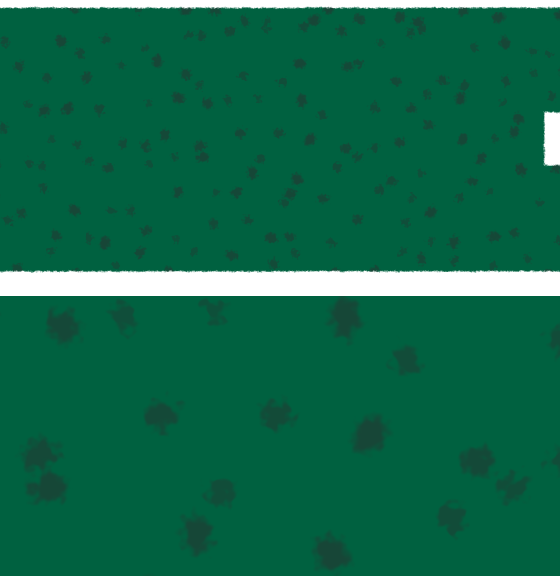
Top: the whole. Bottom: its middle third, enlarged.
Give the GLSL for this texture, as a Shadertoy shader.

```glsl
// Green sheet with soft mottled dark spots, torn white borders and a notch on the right.

vec2 hash2(vec2 p) {
    vec3 q = fract(p.xyx * vec3(0.1031, 0.1030, 0.0973));
    q += dot(q, q.yzx + 33.33);
    return fract((q.xx + q.yz) * q.zy);
}

float cornerSlope(vec2 cell, vec2 offset) {
    return dot(hash2(cell + offset) * 2.0 - 1.0, -offset);
}

// Gradient noise, roughly -0.7 to 0.7
float gradientNoise(vec2 p) {
    vec2 cell = floor(p), f = fract(p);
    vec2 w = f * f * f * (f * (f * 6.0 - 15.0) + 10.0);
    vec4 g;
    for (int i = 0; i < 4; i++) {
        vec2 corner = vec2(i & 1, i >> 1);
        g[i] = dot(hash2(cell + corner + 200.0) * 2.0 - 1.0, f - corner);
    }
    return mix(mix(g.x, g.y, w.x), mix(g.z, g.w, w.x), w.y);
}

// Scattered blotches: one jittered spot per grid cell
float spotCover(vec2 p) {
    const float cellSize = 0.114;
    vec2 home = floor(p / cellSize);
    float lumps = gradientNoise(p * 75.0);
    float grain = gradientNoise(p * 130.0 + 40.0);
    float cover = 0.0;
    for (int y = -1; y <= 1; y++)
    for (int x = -1; x <= 1; x++) {
        vec2 cell = home + vec2(x, y) + 50.0;
        vec2 jitter = hash2(cell) * 0.86 + 0.07;
        vec2 traits = hash2(cell + 71.0);
        vec2 offset = p - (cell - 50.0 + jitter) * cellSize;
        float angle = traits.y * 6.283;
        offset *= mat2(cos(angle), -sin(angle), sin(angle), cos(angle));
        float radius = mix(0.015, 0.0245, traits.x);
        float d = length(offset * vec2(0.92, 1.12)) / radius;
        // Small spots are fainter and more broken up
        float broken = mix(1.3, 0.5, traits.x);
        float body = smoothstep(1.15, 0.5, d + lumps * broken + grain * broken * 0.6);
        cover = max(cover, body * mix(0.6, 1.0, traits.x));
    }
    return cover;
}

// Signed distance to the sheet's outline, positive on the green
float sheetDistance(vec2 p, float width) {
    float borders = min(p.y - 0.031, 0.972 - p.y);
    float notch = max(width - 0.056 - p.x, abs(p.y - 0.504) - 0.095);
    return min(borders, notch);
}

void mainImage(out vec4 fragColor, in vec2 fragCoord) {
    vec2 p = fragCoord / iResolution.y;
    float width = iResolution.x / iResolution.y;

    vec3 green = vec3(0.0, 0.38, 0.25);
    vec3 spotColor = vec3(0.09, 0.275, 0.215);
    vec3 color = mix(green, spotColor, spotCover(p));

    // Ragged, slightly feathered edge
    float fray = gradientNoise(p * 55.0) * 0.005 + gradientNoise(p * 140.0) * 0.005;
    float feather = max(0.0045, 0.75 / iResolution.y);
    float sheet = smoothstep(-feather, feather, sheetDistance(p, width) + fray);
    fragColor = vec4(mix(vec3(1.0), color, sheet), 1.0);
}
```
